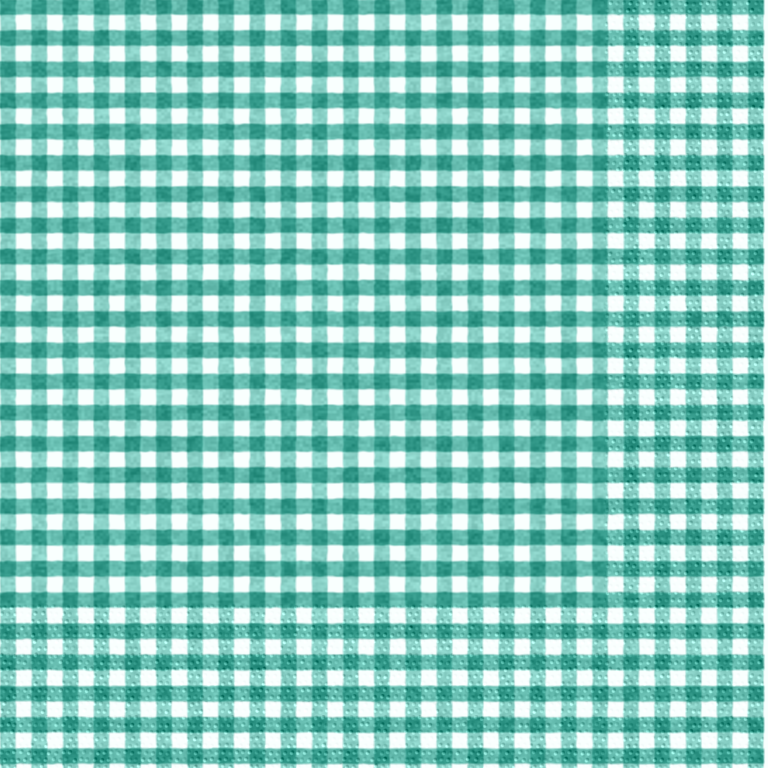
Reproduce this pattern procedurally as a WebGL 1 fragment shader.

```glsl
precision highp float;

uniform vec2 u_resolution;

float hash(vec2 p) {
  vec3 q = fract(p.xyx * 0.1031);
  q += dot(q, q.yzx + 33.33);
  return fract((q.x + q.y) * q.z);
}

float valueNoise(vec2 p) {
  vec2 cell = floor(p);
  vec2 f = fract(p);
  f = f * f * (3.0 - 2.0 * f);
  float low = mix(hash(cell), hash(cell + vec2(1.0, 0.0)), f.x);
  float high = mix(hash(cell + vec2(0.0, 1.0)), hash(cell + 1.0), f.x);
  return mix(low, high, f.y);
}

// Soft stripes centred on whole numbers, half a period wide
float stripe(float t, float softness) {
  float fromCentre = abs(fract(t + 0.5) - 0.5);
  return 1.0 - smoothstep(0.247 - softness, 0.247 + softness, fromCentre);
}

// Staggered round dents, each with a lit and a shaded side
float emboss(vec2 p) {
  p.x += 0.5 * mod(floor(p.y), 2.0);
  vec2 cell = floor(p);
  vec2 jitter = vec2(hash(cell), hash(cell + 57.0)) - 0.5;
  vec2 d = fract(p) - 0.5 - 0.25 * jitter;
  float lit = 1.0 - smoothstep(0.08, 0.36, length(d - vec2(-0.07, 0.09)));
  float shaded = 1.0 - smoothstep(0.08, 0.36, length(d - vec2(0.09, -0.13)));
  return (lit - 0.75 * shaded) * (0.45 + 0.9 * hash(cell + 19.0));
}

void main() {
  vec2 uv = gl_FragCoord.xy / u_resolution;
  vec2 down = vec2(uv.x, 1.0 - uv.y);

  // Gingham grid, with slightly uneven printed edges
  vec2 grid = down * vec2(24.65, 24.6) - vec2(0.26, 0.22);
  vec2 wobble = vec2(valueNoise(grid * 5.0), valueNoise(grid * 5.0 + 80.0)) - 0.5;
  vec2 printed = grid + 0.035 * wobble;
  float softness = max(0.05, 18.0 / min(u_resolution.x, u_resolution.y));
  float column = stripe(printed.x, softness);
  float row = stripe(printed.y, softness);

  vec3 paper = vec3(0.975, 1.0, 0.998);
  vec3 plain = mix(paper, vec3(0.54, 0.82, 0.78), column);
  vec3 crossed = mix(vec3(0.40, 0.74, 0.69), vec3(0.18, 0.58, 0.52), column);
  vec3 colour = mix(plain, crossed, row);
  float ink = max(column, row);

  // Mottled ink and a fine fibre grain
  float grain = valueNoise(down * 250.0) - 0.5;
  float fibre = valueNoise(down * vec2(110.0, 300.0) + 31.0) - 0.5;
  float mottle = valueNoise(grid * 0.8 + 12.0) - 0.5;
  colour += ink * (0.09 * grain + 0.06 * fibre + 0.025 * mottle);

  // Dented border along the right and lower sides
  float border = smoothstep(0.784, 0.792, max(down.x, down.y));
  colour += border * emboss(grid * 4.5) * mix(0.025, 0.17, ink);

  // Bare paper at the right edge
  colour = mix(colour, paper, smoothstep(0.993, 0.997, uv.x));

  gl_FragColor = vec4(clamp(colour, 0.0, 1.0), 1.0);
}
```
